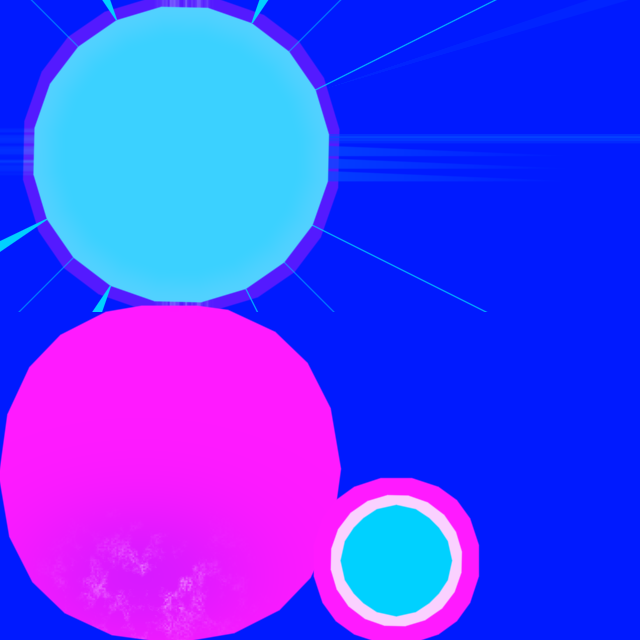
Reproduce this background procedurally as a WebGL 1 fragment shader.

```glsl
precision highp float;
uniform vec2 u_resolution;

const vec3 BLUE = vec3(0.0, 0.10, 1.0);
const vec3 STREAK = vec3(0.02, 0.30, 1.0);
const vec3 VIOLET = vec3(0.33, 0.10, 1.0);
const vec3 LILAC = vec3(0.50, 0.42, 1.0);
const vec3 SKY = vec3(0.23, 0.82, 1.0);
const vec3 SKY_RIM = vec3(0.32, 0.82, 1.0);
const vec3 CYAN = vec3(0.0, 0.82, 1.0);
const vec3 MAGENTA = vec3(1.0, 0.10, 1.0);
const vec3 PURPLE = vec3(0.82, 0.10, 1.0);
const vec3 BLUSH = vec3(0.98, 0.82, 1.0);

const vec2 SUN = vec2(0.2832, 0.7585);
const float SUN_RADIUS = 0.2331;
const float HALO_RADIUS = 0.2526;
const float SUN_PHASE = 0.1344;
const vec2 BALL = vec2(0.2656, 0.2617);
const float BALL_RADIUS = 0.2715;
const float BALL_TOP = 0.5225;
const vec2 RING = vec2(0.6193, 0.1240);
const float RAY_FLOOR = 0.513;
const float SIDE_ANGLE = 0.3141593;
const float QUARTER = 1.5707963;

float hash(vec2 p) {
  p = fract(p * vec2(0.1031, 0.1137));
  p += dot(p, p.yx + 33.33);
  return fract((p.x + p.y) * p.x * 17.0);
}

float noise(vec2 p) {
  vec2 i = floor(p), f = fract(p);
  f = f * f * (3.0 - 2.0 * f);
  vec2 e = vec2(1.0, 0.0);
  return mix(mix(hash(i), hash(i + e), f.x),
             mix(hash(i + e.yx), hash(i + e.xx), f.x), f.y);
}

float fbm(vec2 p) {
  float sum = 0.0, gain = 0.5;
  for (int i = 0; i < 5; i++) {
    sum += gain * noise(p);
    p = p * 2.1 + 7.3;
    gain *= 0.5;
  }
  return sum;
}

vec2 direction(float angle) { return vec2(cos(angle), sin(angle)); }

// Corner of a 20-gon; warp shifts corners to the diagonals, bulge pushes them out
vec2 corner(float k, float radius, float phase, float warp, float bulge) {
  float a = phase + k * SIDE_ANGLE;
  return radius * (1.0 - bulge * cos(4.0 * a)) * direction(a + warp * sin(4.0 * a));
}

float polygon(vec2 p, float radius, float phase, float warp, float bulge) {
  float d = -1.0;
  for (int i = 0; i < 20; i++) {
    vec2 a = corner(float(i), radius, phase, warp, bulge);
    vec2 b = corner(float(i) + 1.0, radius, phase, warp, bulge);
    vec2 side = normalize(b - a);
    d = max(d, dot(p - a, vec2(side.y, -side.x)));
  }
  return d;
}

float band(float x, float lo, float hi, float soft) {
  return smoothstep(lo - soft, lo + soft, x) * (1.0 - smoothstep(hi - soft, hi + soft, x));
}

void main() {
  float px = 1.0 / min(u_resolution.x, u_resolution.y);
  vec2 p = gl_FragCoord.xy * px;
  vec2 q = p - SUN;
  vec3 color = BLUE;

  // Halo and the faint fan at upper right
  float halo = polygon(q, HALO_RADIUS, SUN_PHASE, 0.045, 0.01);
  float fanAngle = atan(p.y - 0.859, p.x - 0.501);
  color = mix(color, STREAK, 0.2 * band(fanAngle, 0.285, 0.325, 0.003) * step(0.501, p.x));
  float inHalo = 1.0 - smoothstep(-px, px, halo);
  color = mix(color, VIOLET, inHalo);

  // Streaks to the right: level lines, then three tapering spikes
  float right = step(SUN.x, p.x);
  float lines = band(p.y, 0.776, 0.790, px) * (0.25 + 0.65 * noise(vec2(p.y * 420.0, 3.0)));
  color = mix(color, STREAK, right * lines);
  float reach = clamp((p.x - 0.514) / 0.39, 0.0, 1.0);
  for (int i = 0; i < 3; i++) {
    float base = 0.756 - 0.0197 * float(i);
    float spike = band(p.y, base, base + 0.016 * (1.0 - reach), px);
    color = mix(color, STREAK, right * spike * 0.7 * (1.0 - reach));
  }

  // Short streaks to the left, above and below
  float left = step(p.x, SUN.x) * band(p.y, 0.728, 0.798, 0.004);
  color = mix(color, STREAK + 0.25 * inHalo, left * 0.75 * noise(vec2(p.y * 230.0, 9.0)));
  float upright = band(p.x, 0.25, 0.326, 0.012) * inHalo;
  color = mix(color, LILAC, upright * 0.8 * noise(vec2(p.x * 330.0, 5.0)));

  // Three rays per quarter: hairlines and wedges that start at the corners
  for (int i = 0; i < 12; i++) {
    float n = float(i);
    float quarter = floor(n / 3.0);
    float j = n - 3.0 * quarter;
    vec2 start = corner(5.0 * quarter + j + 1.0, SUN_RADIUS, SUN_PHASE, 0.0, 0.0);
    float angle = QUARTER * quarter + 0.4636 + 0.3218 * j;
    float slope = (i == 2 || i == 3 || i == 8) ? 0.13 : 0.0;
    if (i == 6) { slope = 0.075; angle += 0.06; }
    vec2 dir = direction(angle);
    float along = dot(q - start, dir);
    float across = abs(dot(q - start, vec2(-dir.y, dir.x)));
    float ray = 1.0 - smoothstep(-0.5 * px, px, across - 0.0006 - slope * along);
    ray *= step(0.0, along) * step(RAY_FLOOR, p.y) * (i == 5 ? 0.0 : 1.0);
    float strength = slope > 0.0 ? 1.0 : (j == 1.0 ? 0.5 : 0.8);
    color = mix(color, CYAN, ray * strength);
  }

  // Large sky disc with a paler rim
  float sun = polygon(q, SUN_RADIUS, SUN_PHASE, 0.0, 0.0);
  vec3 sunColor = mix(SKY, SKY_RIM, smoothstep(-0.055, 0.0, sun));
  color = mix(color, sunColor, 1.0 - smoothstep(-px, px, sun));

  // Magenta ball with a purple shadow and fine dust
  float ball = polygon(p - BALL, BALL_RADIUS, 0.0175, 0.05, 0.015);
  ball = max(ball, p.y - BALL_TOP);
  vec2 shade = (p - vec2(0.22, 0.10)) / vec2(0.23, 0.15);
  vec3 ballColor = mix(MAGENTA, PURPLE, 0.85 * exp(-1.6 * dot(shade, shade)));
  vec2 cloud = (p - vec2(0.225, 0.075)) / vec2(0.10, 0.07);
  float dust = smoothstep(0.42, 0.8, fbm(p * 45.0)) * noise(p * 360.0);
  ballColor = mix(ballColor, BLUSH, 0.8 * dust * exp(-dot(cloud, cloud)));
  color = mix(color, ballColor, 1.0 - smoothstep(-px, px, ball));

  // Small target: magenta disc, blush ring, cyan core
  vec2 r = p - RING;
  float disc = polygon(r, 0.1325, 0.157, 0.05, 0.01);
  float blush = polygon(r, 0.1035, SUN_PHASE, 0.0, 0.0);
  float core = polygon(r, 0.0855, 0.0, 0.05, -0.02);
  color = mix(color, MAGENTA, 1.0 - smoothstep(-px, px, disc));
  color = mix(color, BLUSH, 1.0 - smoothstep(-px, px, blush));
  color = mix(color, CYAN, 1.0 - smoothstep(-px, px, core));

  gl_FragColor = vec4(color, 1.0);
}
```
